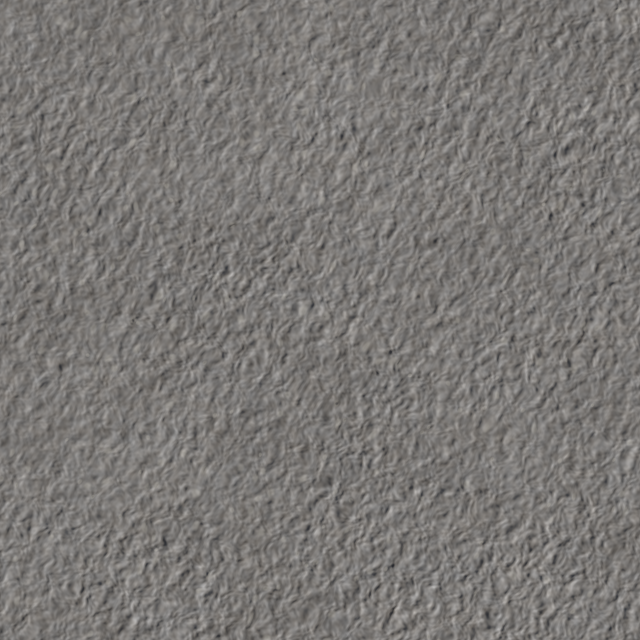
Give the GLSL for this texture, as a WebGL 2 fragment shader.

```glsl
#version 300 es
precision highp float;
// Rough grey stone plaster, lit at a low angle from the upper left.

uniform vec2 u_resolution;
out vec4 fragColor;

const vec2 LIGHT_DIR = vec2(-0.88, 0.475);
const vec3 STONE = vec3(0.478, 0.467, 0.457);
const vec3 PALE_GRAIN = vec3(0.63, 0.615, 0.585);

// Integer hash giving two values in 0..1
vec2 hash2(vec2 cell) {
    uvec2 q = uvec2(ivec2(cell)) * uvec2(1597u, 3819u);
    uint n = (q.x ^ (q.y << 7)) * 747796u + q.y * 28917u;
    n = (n ^ (n >> 15)) * 739981u;
    n = (n ^ (n >> 13)) * 668265u;
    n ^= n >> 16;
    return vec2(n & 65535u, n >> 16) / 65535.0;
}

float cornerRamp(vec2 cell, vec2 offset) {
    float angle = 6.28319 * hash2(cell).x;
    return dot(vec2(cos(angle), sin(angle)), offset);
}

float gradientNoise(vec2 p) {
    vec2 i = floor(p), f = p - i;
    vec2 w = f * f * f * (f * (f * 6.0 - 15.0) + 10.0);
    float low = mix(cornerRamp(i, f), cornerRamp(i + vec2(1, 0), f - vec2(1, 0)), w.x);
    float high = mix(cornerRamp(i + vec2(0, 1), f - vec2(0, 1)),
                     cornerRamp(i + 1.0, f - 1.0), w.x);
    return mix(low, high, w.y);
}

// Axes across and along the grain, stretched along it
vec2 grainSpace(vec2 p, float stretch) {
    vec2 along = vec2(-LIGHT_DIR.y, LIGHT_DIR.x);
    return vec2(dot(p, LIGHT_DIR), dot(p, along) / stretch);
}

float surfaceHeight(vec2 p, float stretch) {
    vec2 g = grainSpace(p, stretch);
    float height = 0.0, amplitude = 1.0, frequency = 58.0;
    for (int octave = 0; octave < 3; octave++) {
        height += amplitude * gradientNoise(g * frequency + 17.3 * float(octave));
        frequency *= 1.87;
        amplitude *= 0.66;
    }
    return height;
}

// Brightness from the height drop towards the light
float relief(vec2 p, float stepSize, float stretch) {
    vec2 d = 0.5 * stepSize * LIGHT_DIR;
    return surfaceHeight(p - d, stretch) - surfaceHeight(p + d, stretch);
}

// Scattered soft oval grains, one candidate in each cell
float paleGrains(vec2 p, float density, float share) {
    vec2 q = grainSpace(p, 1.3) * density;
    vec2 base = floor(q);
    float cover = 0.0;
    for (int y = -1; y <= 1; y++) {
        for (int x = -1; x <= 1; x++) {
            vec2 cell = base + vec2(x, y);
            vec2 centre = cell + 0.15 + 0.7 * hash2(cell + 41.0);
            vec2 traits = hash2(cell + 213.0);
            float radius = mix(0.22, 0.5, traits.y);
            float blob = 1.0 - smoothstep(0.35 * radius, radius, length(q - centre));
            cover = max(cover, blob * step(traits.x, share));
        }
    }
    return cover;
}

void main() {
    vec2 p = gl_FragCoord.xy / u_resolution.y;

    // Gentle bending of the grain
    vec2 bend = vec2(gradientNoise(p * 30.0 + 5.0), gradientNoise(p * 30.0 + 71.0));
    vec2 q = p + 0.007 * bend;

    // Rougher patches, stronger towards the lower right
    float patches = gradientNoise(p * 4.5 + 31.0) + 0.7 * gradientNoise(p * 11.0 + 9.0);
    float roughness = 0.98 + 0.35 * patches + 0.16 * (p.x - p.y);
    roughness = clamp(roughness, 0.7, 1.4);

    // Slanted relief with deeper shadows than highlights
    float shade = relief(q, 0.0055, 1.35) * roughness;
    float shadow = smoothstep(0.35, 1.2, -shade);
    float light = 0.185 * shade - 0.05 * shadow;

    // Broad mottling and a faint drift of warmth
    light += 0.055 * gradientNoise(p * 38.0 + 53.0) + 0.035 * gradientNoise(p * 9.0 + 87.0);
    light += 0.02 * gradientNoise(p * 3.0 + 19.0);
    float warmth = 0.5 * gradientNoise(p * 14.0 + 3.0) + gradientNoise(p * 75.0 + 29.0);

    vec3 color = STONE + light;
    color += 0.011 * warmth * vec3(1.0, 0.1, -1.0);
    color += 0.022 * shadow * vec3(-0.6, 0.0, 1.0);

    float grains = paleGrains(q, 62.0, 0.1) * (1.0 - shadow);
    color = mix(color, PALE_GRAIN + 0.5 * light, 0.5 * grains);
    fragColor = vec4(clamp(color, 0.0, 1.0), 1.0);
}
```
